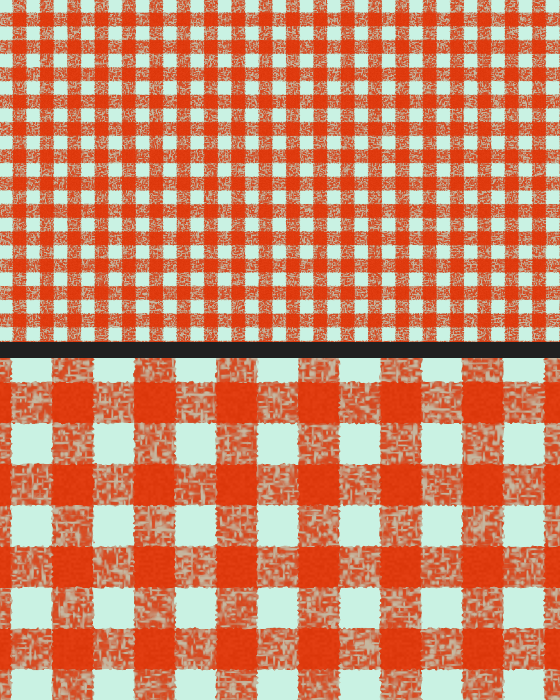
Top, the full canvas; bottom, a detail of the centre.
A Shadertoy shader for this pattern:

```glsl
const float REPEATS_ACROSS = 20.48;           // checks along the canvas width
const vec2 BAND_CENTER = vec2(0.713, 0.715);  // within one repeat, from top left
const float BAND_WIDTH = 0.5;                 // share of one repeat
const float THREADS = 34.0;                   // threads per repeat
const float THREAD_STRETCH = 0.45;            // lower means longer flecks
const vec2 FLECK_RANGE = vec2(0.34, 0.96);    // noise levels from dyed to bare
const vec2 BARE_RANGE = vec2(0.12, 0.74);     // least and most bare cloth in a fleck
const float EDGE_WOBBLE = 0.035;
const float DYE_GRAIN = 0.04;
const float BLEND_SHADE = 0.2;                // darkening where dye thins out
const vec3 RED = vec3(0.875, 0.228, 0.055);
const vec3 MINT = vec3(0.79, 0.95, 0.89);

float hash(vec2 p) {
    return fract(sin(dot(p, vec2(127.1, 311.7))) * 43758.545);
}

float noise(vec2 p) {
    vec2 cell = floor(p);
    vec2 f = fract(p);
    f = f * f * (3.0 - 2.0 * f);
    float low = mix(hash(cell), hash(cell + vec2(1, 0)), f.x);
    float high = mix(hash(cell + vec2(0, 1)), hash(cell + vec2(1, 1)), f.x);
    return mix(low, high, f.y);
}

// Bare cloth showing between crossed threads
float bareFlecks(vec2 p) {
    float weft = noise(p * vec2(THREAD_STRETCH, 1.0));
    float warp = noise(p * vec2(1.0, THREAD_STRETCH) + 71.3);
    float fleck = smoothstep(FLECK_RANGE.x, FLECK_RANGE.y, max(weft, warp));
    return mix(BARE_RANGE.x, BARE_RANGE.y, fleck);
}

// Coverage of the vertical (x) and horizontal (y) bands
vec2 bands(vec2 p, float blur) {
    vec2 offset = abs(fract(p - BAND_CENTER + 0.5) - 0.5);
    return 1.0 - smoothstep(0.5 * BAND_WIDTH - blur, 0.5 * BAND_WIDTH + blur, offset);
}

void mainImage(out vec4 fragColor, in vec2 fragCoord) {
    float repeatsPerPixel = REPEATS_ACROSS / iResolution.x;
    vec2 p = vec2(fragCoord.x, iResolution.y - fragCoord.y) * repeatsPerPixel;
    vec2 thread = p * THREADS;

    // Ragged band edges
    vec2 wobble = vec2(noise(thread + 13.7), noise(thread + 47.1)) - 0.5;
    vec2 band = bands(p + EDGE_WOBBLE * wobble, 0.75 * repeatsPerPixel);

    // Solid where bands cross, flecked where only one runs
    float crossing = band.x * band.y;
    float single = band.x + band.y - 2.0 * crossing;
    float bare = 1.0 - crossing - single * (1.0 - bareFlecks(thread));

    vec3 color = mix(RED, MINT, bare) - BLEND_SHADE * bare * (1.0 - bare);
    color += DYE_GRAIN * (noise(thread + 5.9) - 0.5) * (1.0 - bare);
    fragColor = vec4(color, 1.0);
}
```
